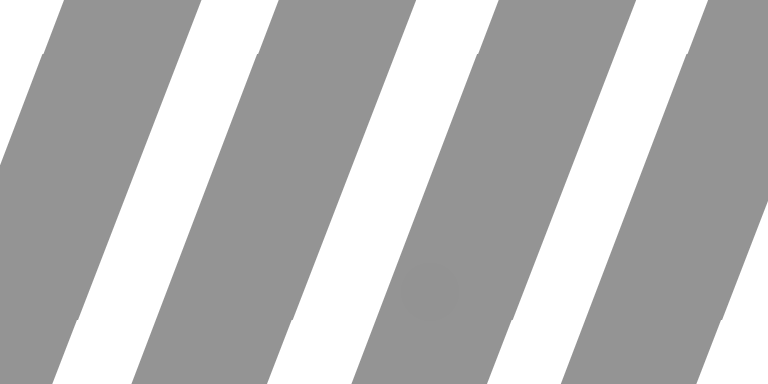
Write a WebGL 2 fragment shader that draws this pattern.

```glsl
#version 300 es
precision highp float;
// Four wide grey diagonal stripes on white, with slightly uneven spacing and jogged edges.

uniform vec2 u_resolution;
out vec4 fragColor;

// Lengths are in canvas heights; depth is measured down from the top.
const vec3 PAPER = vec3(1.0);
const vec3 GREY = vec3(0.58);
const int STRIPES = 4;
const float FIRST_EDGE = 0.1667;    // left edge of the first stripe at the top
const float PITCH = 0.5591;
const float STRIPE_WIDTH = 0.3580;
const vec2 LEAN = vec2(0.381, 0.386);   // leftward drift per depth: left, right edge
const vec2 JOG_DEPTH = vec2(0.1406, 0.8333);
const float JOG_SIZE = 0.0026;
const int NUDGED_STRIPE = 2;
const float NUDGE = 0.0138;
const vec2 SMUDGE_CENTRE = vec2(1.12, 0.76);
const float SMUDGE_RADIUS = 0.085;
const float SMUDGE_STRENGTH = 0.003;

// Coverage of one leaning stripe whose left edge meets the top at start.
float stripe(vec2 p, float start, float pixel) {
    vec2 jog = JOG_SIZE * smoothstep(JOG_DEPTH - 0.5 * pixel, JOG_DEPTH + 0.5 * pixel, vec2(p.y));
    vec2 edges = vec2(start, start + STRIPE_WIDTH) - LEAN * p.y - jog;
    vec2 inside = vec2(p.x - edges.x, edges.y - p.x) * inversesqrt(1.0 + LEAN * LEAN);
    vec2 cover = clamp(inside / pixel + 0.5, 0.0, 1.0);
    return cover.x * cover.y;
}

void main() {
    float pixel = 1.0 / u_resolution.y;
    vec2 p = gl_FragCoord.xy * pixel;
    p.y = 1.0 - p.y;

    // Evenly pitched stripes, one of them shifted sideways
    float cover = 0.0;
    for (int i = 0; i < STRIPES; i++) {
        float shift = i == NUDGED_STRIPE ? NUDGE : 0.0;
        cover = max(cover, stripe(p, FIRST_EDGE + float(i) * PITCH + shift, pixel));
    }

    // Faint round smudge in the grey
    float smudge = 1.0 - smoothstep(0.8 * SMUDGE_RADIUS, SMUDGE_RADIUS, distance(p, SMUDGE_CENTRE));
    vec3 ink = GREY - SMUDGE_STRENGTH * smudge;

    fragColor = vec4(mix(PAPER, ink, cover), 1.0);
}
```
